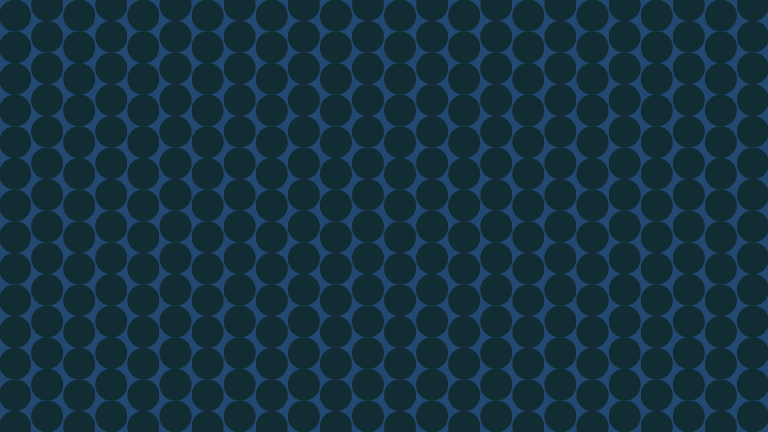
Write a Shadertoy shader that draws this pattern.

```glsl
// Columns of dark discs on a blue ground, packed until they just touch.
// The plane is cut into cells about the canvas centre; alternate columns
// slide up or down by a sixth of a cell, and each cell holds one disc.

// Signed distance to the nearest disc, in units of canvas height
float discDistance(vec2 p) {
    vec2 pitch = vec2(0.07426, 0.07322);
    float column = floor(p.x / pitch.x);

    // Stagger neighbouring columns by a third of a cell in total
    float stagger = mod(column, 2.0) < 0.5 ? 1.0 : -1.0;
    p.y += stagger * pitch.y / 6.0;

    vec2 local = (fract(p / pitch) - 0.5) * pitch;
    return length(local) - 0.0371;
}

void mainImage(out vec4 fragColor, in vec2 fragCoord) {
    vec2 p = (fragCoord - 0.5 * iResolution.xy) / iResolution.y;

    vec3 groundBlue = vec3(0.135, 0.285, 0.445);
    vec3 discTeal = vec3(0.071, 0.173, 0.200);

    // Edge smoothed over one pixel
    float coverage = clamp(0.5 - discDistance(p) * iResolution.y, 0.0, 1.0);
    fragColor = vec4(mix(groundBlue, discTeal, coverage), 1.0);
}
```
